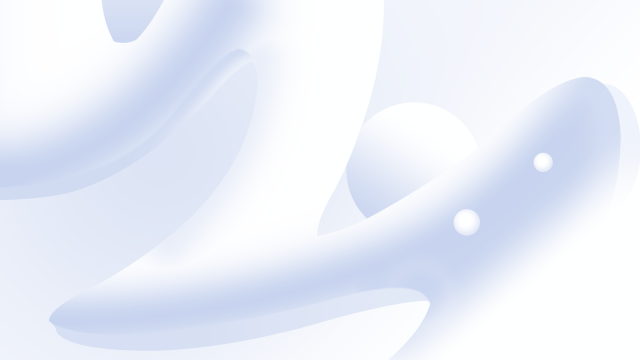
A WebGL 1 fragment shader for this background:

```glsl
precision highp float;
// Soft white and pale blue folded ribbon with a disc and two beads.
uniform vec2 u_resolution;

const vec2 CANVAS = vec2(16.0, 9.0);
const vec3 LIGHT = vec3(0.998, 0.999, 1.0);
const vec3 SHADE = vec3(0.785, 0.832, 0.937);
const vec2 DISC_CENTER = vec2(10.35, 4.75);
const float DISC_RADIUS = 1.69;
const vec2 LOBE_CENTER = vec2(15.1, 5.3);
const vec2 LOBE_RADII = vec2(0.92, 1.6);
const float FOLD_WIDTH = 0.98;
const float FOOT_WIDTH = 0.82;
const float COLUMN_WIDTH = 0.7;
const int CURVE_STEPS = 12;

// Path state: current point, squared distance and inside sign
vec2 pen;
float nearest;
float side;

vec2 bezier(vec2 a, vec2 b, vec2 c, float t) {
  return mix(mix(a, b, t), mix(b, c, t), t);
}

void moveTo(vec2 start) {
  pen = start;
  nearest = 1e4;
  side = -1.0;
}

void lineTo(vec2 p, vec2 end) {
  vec2 e = end - pen;
  vec2 w = p - pen;
  vec2 d = w - e * clamp(dot(w, e) / dot(e, e), 0.0, 1.0);
  nearest = min(nearest, dot(d, d));
  bvec3 c = bvec3(p.y >= pen.y, p.y < end.y, e.x * w.y > e.y * w.x);
  if (all(c) || all(not(c))) side = -side;
  pen = end;
}

void curveTo(vec2 p, vec2 control, vec2 end) {
  vec2 start = pen;
  for (int i = 1; i <= CURVE_STEPS; i++)
    lineTo(p, bezier(start, control, end, float(i) / float(CURVE_STEPS)));
}

// Distance to an open curve, positive on its left
float curveDistance(vec2 p, vec2 a, vec2 b, vec2 c) {
  float best = 1e4, sgn = 1.0;
  vec2 from = a;
  for (int i = 1; i <= CURVE_STEPS; i++) {
    vec2 to = bezier(a, b, c, float(i) / float(CURVE_STEPS));
    vec2 e = to - from, w = p - from;
    float d = length(w - e * clamp(dot(w, e) / dot(e, e), 0.0, 1.0));
    if (d < best) { best = d; sgn = e.x * w.y > e.y * w.x ? 1.0 : -1.0; }
    from = to;
  }
  return best * sgn;
}

float falloff(float d, float width) { return exp(-d * d / (width * width)); }

float ribbon(vec2 p) {
  moveTo(vec2(-1.0, 10.0));
  // Top notch and right side of the column
  lineTo(p, vec2(2.4, 10.0)); lineTo(p, vec2(2.54, 9.0));
  curveTo(p, vec2(2.6, 8.4), vec2(2.85, 7.96));
  curveTo(p, vec2(3.15, 7.88), vec2(3.4, 8.0));
  curveTo(p, vec2(3.75, 8.35), vec2(4.1, 9.0));
  lineTo(p, vec2(4.6, 10.0)); lineTo(p, vec2(9.6, 10.0)); lineTo(p, vec2(9.6, 9.0));
  curveTo(p, vec2(9.6, 7.3), vec2(8.95, 5.6));
  curveTo(p, vec2(8.65, 4.75), vec2(8.25, 4.05));
  curveTo(p, vec2(7.92, 3.45), vec2(7.93, 3.1));
  // Right arm
  curveTo(p, vec2(8.5, 3.2), vec2(9.15, 3.52));
  curveTo(p, vec2(10.8, 4.4), vec2(12.2, 5.5));
  curveTo(p, vec2(13.7, 6.98), vec2(14.6, 7.08));
  curveTo(p, vec2(15.45, 7.05), vec2(15.52, 5.6));
  curveTo(p, vec2(15.5, 3.6), vec2(14.3, 1.6));
  lineTo(p, vec2(13.0, -1.0)); lineTo(p, vec2(8.7, -1.0)); lineTo(p, vec2(9.7, 0.0));
  // Foot
  curveTo(p, vec2(10.5, 0.7), vec2(10.72, 1.3));
  curveTo(p, vec2(10.8, 1.5), vec2(10.6, 1.48));
  curveTo(p, vec2(9.9, 1.45), vec2(8.3, 1.02));
  curveTo(p, vec2(5.9, 0.3), vec2(3.9, 0.23));
  curveTo(p, vec2(1.7, 0.22), vec2(1.4, 0.72));
  curveTo(p, vec2(1.42, 0.82), vec2(1.22, 0.98));
  curveTo(p, vec2(1.25, 1.25), vec2(1.9, 1.6));
  // Inner bend and left fold
  curveTo(p, vec2(3.6, 2.45), vec2(4.8, 3.6));
  curveTo(p, vec2(6.3, 5.1), vec2(6.44, 6.9));
  curveTo(p, vec2(6.45, 7.3), vec2(6.3, 7.46));
  curveTo(p, vec2(6.0, 7.4), vec2(5.3, 6.6));
  curveTo(p, vec2(3.6, 4.75), vec2(1.8, 4.2));
  curveTo(p, vec2(0.8, 3.95), vec2(-1.0, 4.0));
  lineTo(p, vec2(-1.0, 10.0));
  return side * sqrt(nearest);
}

float foldLip(vec2 p) {
  moveTo(vec2(-1.0, 4.3));
  curveTo(p, vec2(2.6, 4.2), vec2(4.2, 6.0));
  curveTo(p, vec2(5.4, 7.6), vec2(5.95, 7.78));
  curveTo(p, vec2(6.3, 7.75), vec2(6.4, 7.3));
  lineTo(p, vec2(4.0, 5.0)); lineTo(p, vec2(2.0, 3.5));
  lineTo(p, vec2(-1.0, 3.0)); lineTo(p, vec2(-1.0, 4.3));
  return side * sqrt(nearest);
}

float footLip(vec2 p) {
  moveTo(vec2(1.2, 0.95));
  curveTo(p, vec2(2.2, 0.45), vec2(4.2, 0.72));
  curveTo(p, vec2(6.5, 1.0), vec2(8.6, 1.6));
  curveTo(p, vec2(10.0, 1.95), vec2(10.5, 1.7));
  curveTo(p, vec2(10.8, 1.5), vec2(10.75, 1.35));
  lineTo(p, vec2(8.0, -0.5)); lineTo(p, vec2(1.0, -0.5)); lineTo(p, vec2(1.2, 0.95));
  return side * sqrt(nearest);
}

float ribbonTone(vec2 p, float edge) {
  float fold = falloff(curveDistance(p, vec2(-0.5, 4.5), vec2(3.1, 4.7), vec2(5.7, 8.8)), FOLD_WIDTH);
  float column = 0.4 * falloff(curveDistance(p, vec2(6.4, 7.5), vec2(6.3, 5.2), vec2(4.2, 3.0)), COLUMN_WIDTH);
  float foot = falloff(curveDistance(p, vec2(1.2, 0.95), vec2(5.0, 0.9), vec2(9.0, 2.2)), FOOT_WIDTH);
  float armDist = curveDistance(p, vec2(9.0, 2.2), vec2(12.9, 3.3), vec2(15.2, 7.6));
  float below = mix(FOOT_WIDTH, 6.0, smoothstep(8.5, 11.5, p.x));
  float arm = falloff(armDist, armDist > 0.0 ? FOOT_WIDTH : below);
  arm -= 0.17 * (1.0 - smoothstep(0.3, 1.2, edge)) * smoothstep(13.0, 14.5, p.x) * arm;
  arm -= 0.1 * falloff(length(p - vec2(10.5, 1.6)) - 0.75, 0.22);
  arm *= 1.0 - smoothstep(5.6, 7.3, dot(p, vec2(0.65, -0.76)));
  float tone = max(max(fold, column), max(foot, arm)) + 0.1 * exp(-max(p.x, 0.0) * 2.0);

  // Turned edges of the fold and foot
  float rim = 1.0 - smoothstep(0.0, 0.4, edge);
  tone = mix(tone, 0.86 - 0.5 * smoothstep(3.0, 6.0, p.x) * rim, smoothstep(-0.04, 0.04, foldLip(p)));
  tone = mix(tone, 0.74 - 0.2 * smoothstep(4.0, 10.0, p.x), smoothstep(-0.03, 0.03, footLip(p)));
  return clamp(tone, 0.0, 1.0);
}

float backdropTone(vec2 p) {
  float haze = 0.42 * falloff(length((p - vec2(4.0, 5.2)) * 0.2), 1.0);
  float tone = haze + 0.2 * (1.0 - smoothstep(3.0, 10.0, p.x - p.y));
  float notch = step(p.x, 4.8) * step(7.6, p.y);
  return mix(tone, 0.92 - 0.25 * (p.y - 8.0), notch);
}

float bead(float tone, vec2 p, vec2 center, float radius, float aa) {
  vec2 q = (p - center) / radius;
  float shade = 0.65 * smoothstep(0.35, 1.4, length(q - vec2(-0.1, 0.15)));
  return mix(tone, shade, smoothstep(aa, -aa, (length(q) - 1.0) * radius));
}

void main() {
  vec2 p = gl_FragCoord.xy / u_resolution * CANVAS;
  float aa = 0.7 * CANVAS.y / u_resolution.y;
  float tone = backdropTone(p);

  // Disc and pale lobe behind the ribbon
  vec2 q = p - DISC_CENTER;
  float discTone = 0.95 * smoothstep(-0.6, 1.1, dot(q, vec2(-0.55, -0.83)) / DISC_RADIUS);
  tone = mix(tone, discTone, smoothstep(aa, -aa, length(q) - DISC_RADIUS));
  float lobe = length((p - LOBE_CENTER) / LOBE_RADII) - 1.0;
  tone = mix(tone, 0.28, smoothstep(aa, -aa, lobe) * smoothstep(3.6, 5.5, p.y));

  float edge = ribbon(p);
  tone = mix(tone, ribbonTone(p, edge), smoothstep(-aa, aa, edge));
  tone = bead(tone, p, vec2(13.58, 4.94), 0.24, aa);
  tone = bead(tone, p, vec2(11.67, 3.44), 0.33, aa);
  gl_FragColor = vec4(mix(LIGHT, SHADE, tone), 1.0);
}
```
